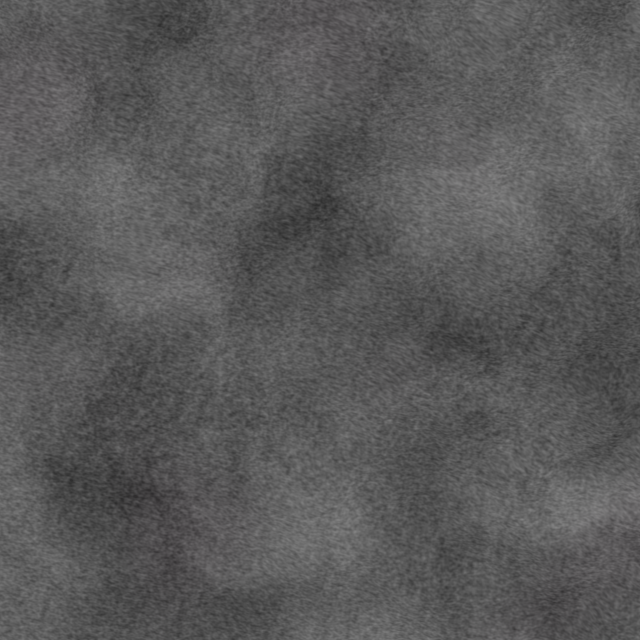
This texture is drawn by a Shadertoy shader. Its source:

```glsl
// Random gradient for a lattice point, from an integer hash
vec2 gradientAt(vec2 cell) {
    uvec2 q = uvec2(ivec2(cell) + 32768) * uvec2(1597u, 3812u);
    uint n = (q.x ^ (q.y + 7919u)) * 73856093u;
    n = (n ^ (n >> 15)) * 19349663u;
    n ^= n >> 13;
    float angle = float(n & 65535u) * 6.28319 / 65536.0;
    return vec2(cos(angle), sin(angle));
}

float gradientNoise(vec2 p) {
    vec2 cell = floor(p), f = p - cell;
    vec2 u = f * f * f * (f * (f * 6.0 - 15.0) + 10.0);
    vec2 e = vec2(1, 0);
    float bottom = mix(dot(gradientAt(cell), f),
                       dot(gradientAt(cell + e.xy), f - e.xy), u.x);
    float top = mix(dot(gradientAt(cell + e.yx), f - e.yx),
                    dot(gradientAt(cell + e.xx), f - e.xx), u.x);
    return mix(bottom, top, u.y);
}

float fbm(vec2 p, int octaves, float gain) {
    float sum = 0.0, amplitude = 1.0;
    for (int i = 0; i < octaves; i++) {
        sum += amplitude * gradientNoise(p);
        p = mat2(1.6, 1.2, -1.2, 1.6) * p + 17.3;
        amplitude *= gain;
    }
    return sum;
}

void mainImage(out vec4 fragColor, in vec2 fragCoord) {
    vec2 uv = fragCoord / iResolution.y;

    // Broad smoky clouds with softly warped, ragged borders
    vec2 warp = vec2(fbm(uv * 5.0 + 31.0, 3, 0.5), fbm(uv * 5.0 + 67.0, 3, 0.5));
    float clouds = fbm(uv * 3.6 + 0.25 * warp + 5.7, 6, 0.6);

    // Worn mottling, stronger in scattered patches
    float patches = smoothstep(-0.2, 0.35, gradientNoise(uv * 4.5 + 83.0));
    float mottle = fbm(uv * 42.0 + 11.0, 3, 0.9) * mix(0.35, 1.0, patches);

    // Short fibres, nearly level and sloping down to the right
    vec2 along = normalize(vec2(1.0, -0.22 + 0.03 * warp.x));
    vec2 fibre = vec2(dot(uv, along), dot(uv, vec2(-along.y, along.x)));
    float grain = gradientNoise(fibre * vec2(80, 150) + 3.0)
                + gradientNoise(fibre * vec2(130, 225) + 41.0)
                + 0.8 * gradientNoise(fibre * vec2(190, 290) + 97.0);

    // Paler rim along the canvas border
    vec2 inset = min(uv, iResolution.xy / iResolution.y - uv);
    float rim = exp(-28.0 * min(inset.x, inset.y));

    float tone = 0.339 + 0.132 * clouds + 0.045 * mottle + 0.07 * grain + 0.025 * rim;
    tone = clamp(tone, 0.18, 0.54);

    // Faint mauve stains on the grey
    float stain = smoothstep(0.0, 0.5, gradientNoise(uv * 3.0 + 140.0));
    vec3 color = tone + stain * vec3(0.006, -0.004, 0.002);
    fragColor = vec4(color, 1.0);
}
```
